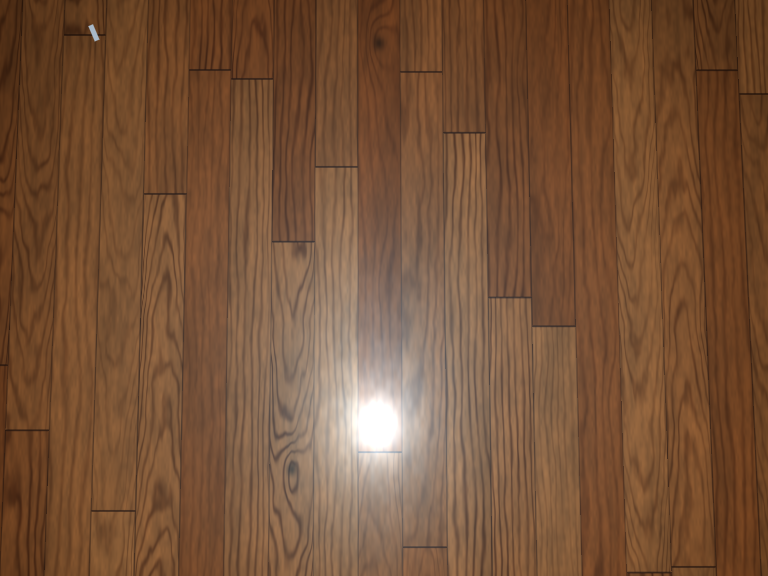
Give the GLSL for this texture, as a WebGL 2 fragment shader.

```glsl
#version 300 es
precision highp float;
// Oak strip floor: narrow boards with staggered butt joints under a bright flash reflection.
uniform vec2 u_resolution;
out vec4 outColor;

const float CENTER_X = 0.6215;
const vec3 RED_OAK = vec3(0.39, 0.20, 0.075);
const vec3 TAN_OAK = vec3(0.49, 0.31, 0.155);
const vec3 GRAIN_TINT = vec3(0.52, 0.40, 0.28);
const vec3 SEAM_COLOR = vec3(0.13, 0.06, 0.025);
const vec3 CHIP_COLOR = vec3(0.66, 0.72, 0.78);

float hash(vec2 p) {
  return fract(sin(dot(p, vec2(127.1, 311.7))) * 43758.5453);
}

float noise(vec2 p) {
  vec2 i = floor(p), f = fract(p);
  f = f * f * (3.0 - 2.0 * f);
  return mix(mix(hash(i), hash(i + vec2(1, 0)), f.x),
             mix(hash(i + vec2(0, 1)), hash(i + vec2(1, 1)), f.x), f.y);
}

float fbm(vec2 p) {
  float sum = 0.0, amp = 0.5;
  for (int i = 0; i < 4; i++) {
    sum += amp * noise(p);
    p = p * 2.03 + 17.0;
    amp *= 0.5;
  }
  return sum;
}

// Elliptical Gaussian spot
float glow(vec2 p, vec2 center, vec2 size) {
  vec2 d = (p - center) / size;
  return exp(-0.5 * dot(d, d));
}

// One-sided line coverage with a pixel-wide soft edge
float line(float dist, float halfWidth, float px) {
  return 1.0 - smoothstep(halfWidth - 0.5 * px, halfWidth + px, dist);
}

float box(vec2 p, vec2 halfSize) {
  vec2 d = abs(p) - halfSize;
  return length(max(d, 0.0)) + min(max(d.x, d.y), 0.0);
}

// Growth rings: straight lines or nested arches, bent around an optional knot
float rings(float u, float along, vec2 id, float knot) {
  float arched = smoothstep(0.5, 0.75, hash(id + 3.1));
  float tilt = hash(id + 5.7) < 0.5 ? -1.0 : 1.0;
  float x = u - mix(0.35, 0.65, hash(id + 8.3));
  float straight = u * mix(4.0, 7.0, hash(id + 9.9));
  float arches = 9.0 * x * x + tilt * along * 11.0;
  float warp = fbm(vec2(u * 1.6, along * 5.0) + 40.0 * hash(id));
  float phase = mix(straight, arches, arched) + mix(2.2, 4.0, arched) * warp + 2.5 * knot;
  return pow(0.5 + 0.5 * sin(6.2832 * phase), 3.0);
}

vec3 boardColor(float u, float along, vec2 id, float pitch, float boardLength) {
  // Overall tone of the board, with slow blotches
  float blotch = fbm(vec2(u * 1.5, along * 4.0) + 23.0 * hash(id + 1.3));
  vec3 wood = mix(RED_OAK, TAN_OAK, hash(id + 2.9));
  wood *= 0.84 + 0.32 * blotch;

  // Occasional knot
  vec2 knotPos = vec2(0.5 * pitch, boardLength * mix(0.2, 0.8, hash(id + 6.4)));
  vec2 toKnot = vec2(u * pitch, along) - knotPos;
  float hasKnot = step(0.8, hash(id + 7.2));
  float knot = hasKnot * glow(toKnot, vec2(0.0), vec2(0.018, 0.04));
  float heart = hasKnot * glow(toKnot, vec2(0.0), vec2(0.006, 0.008));

  // Rings and fine pores
  float strength = mix(0.18, 0.6, hash(id + 4.4));
  float fade = 0.5 + noise(vec2(u * 3.0, along * 9.0) + 31.0 * id);
  wood *= mix(vec3(1), GRAIN_TINT, strength * fade * rings(u, along, id, knot));
  float pores = noise(vec2(u * 13.0, along * 28.0) + 57.0 * id);
  float flecks = noise(vec2(u * 25.0, along * 90.0) + 71.0 * id);
  wood *= 0.88 + 0.15 * pores + 0.10 * flecks;
  return wood * (1.0 - 0.5 * heart);
}

void main() {
  float px = 1.0 / u_resolution.y;
  vec2 p = gl_FragCoord.xy * px;

  // Boards narrow slightly toward the top
  float pitch = mix(0.0778, 0.0727, p.y);
  float across = (p.x - CENTER_X) / pitch;
  float column = floor(across);
  float u = across - column;

  // Random length and stagger in each column
  float boardLength = mix(0.75, 1.3, hash(vec2(column, 11.0)));
  float run = p.y / boardLength + hash(vec2(column, 29.0));
  vec2 id = vec2(column, floor(run));
  float along = fract(run) * boardLength;
  vec3 color = boardColor(u, along, id, pitch, boardLength);

  // Seams between boards and butt joints at their ends
  float seam = line(min(u, 1.0 - u) * pitch, 0.0008, px);
  float joint = line(min(along, boardLength - along), 0.0011, px);
  color = mix(color, SEAM_COLOR, max(seam * mix(0.25, 0.6, hash(id + 12.0)), 0.75 * joint));

  // Falloff toward the corners, darkest along the top
  vec2 away = (p - vec2(0.68, 0.32)) / vec2(0.95, 0.95);
  color *= mix(1.06, 0.72, smoothstep(0.1, 1.1, dot(away, away)));

  // Flash reflection: wide haze, satin streak and hot core
  float sheen = mix(0.8, 1.2, hash(id + 15.0)) * (0.9 + 0.2 * noise(p * vec2(150.0, 60.0)));
  color += vec3(0.06, 0.13, 0.19) * glow(p, vec2(0.66, 0.37), vec2(0.34, 0.36));
  color += sheen * vec3(0.14, 0.20, 0.24) * glow(p, vec2(0.65, 0.29), vec2(0.11, 0.17));
  color += sheen * vec3(0.26, 0.28, 0.29) * glow(p, vec2(0.655, 0.262), vec2(0.055, 0.065));
  color += vec3(0.55) * glow(p, vec2(0.656, 0.262), vec2(0.024, 0.028));

  // Small pale chip lying on the floor
  vec2 q = p - vec2(0.163, 0.943);
  q = mat2(0.92, -0.39, 0.39, 0.92) * q;
  color = mix(color, CHIP_COLOR, line(box(q, vec2(0.004, 0.014)), 0.0, px));

  outColor = vec4(clamp(color, 0.0, 1.0), 1.0);
}
```
